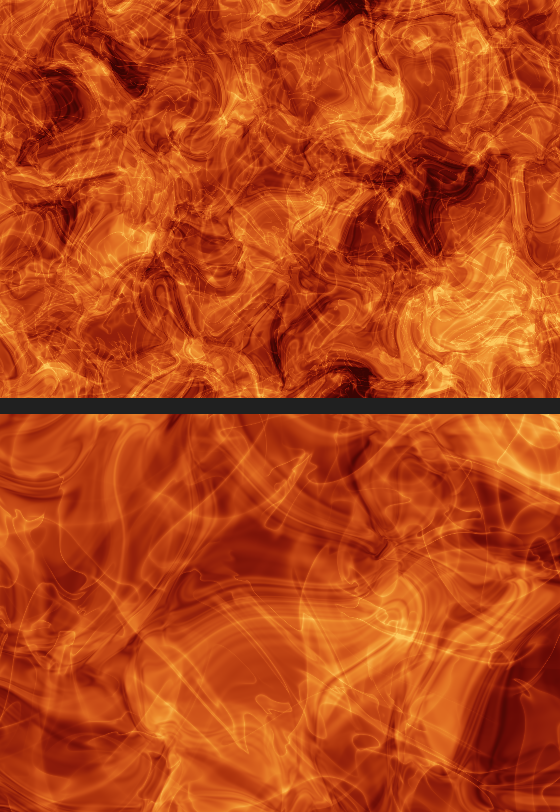
Top: the whole. Bottom: its middle third, enlarged.
This texture is drawn by a Shadertoy shader. Its source:

```glsl
// Seamless wall of fire: dark red hollows, orange billows and thin curling flame filaments.

const float TAU = 6.2831853;
const ivec2 TILE = ivec2(7, 5);          // base lattice, nearly square cells
const ivec2 BROAD_TILE = ivec2(4, 3);    // lattice of the large hot and dark areas
const float BROAD_HEAT = 0.62;
const float MEDIUM_HEAT = 0.42;
const float BILLOW_HEAT = 0.36;
const float BILLOW_FADE = 0.78;
const float SWIRL = 0.19;                // bend of the flow, in cells
const int FILAMENT_LAYERS = 4;
const float FILAMENT_HEAT = 1.1;
const float FILAMENT_MEAN = 0.45;
const float SHARP_SIDE = 7.0;            // falloff across the crisp edge of a flame
const float SOFT_SIDE = 2.2;             // falloff into its glowing sheet
const float HOLLOW_BOOST = 0.35;         // filaments stand out in dark areas

// Fire colours and the heat at which each is reached
const int STOPS = 8;
const float HEAT[STOPS] = float[](-2.7, -1.88, -1.17, -0.55, 0.13, 0.9, 1.75, 2.9);
const vec3 FIRE[STOPS] = vec3[](
    vec3(0.23, 0.02, 0.01), vec3(0.41, 0.04, 0.02),
    vec3(0.56, 0.11, 0.04), vec3(0.68, 0.20, 0.05),
    vec3(0.78, 0.29, 0.09), vec3(0.87, 0.41, 0.13),
    vec3(0.93, 0.55, 0.18), vec3(0.99, 0.78, 0.36));

float hash(ivec2 cell, int seed) {
    uint h = uint(cell.x) * 1597u + uint(cell.y) * 51749u + uint(seed) * 7919u;
    h = (h ^ (h >> 15)) * 73244475u;
    h = (h ^ (h >> 13)) * 73244475u;
    h ^= h >> 16;
    return float(h & 65535u) / 65536.0;
}

// Slope of one lattice corner; the lattice wraps after 'cells'
float corner(ivec2 cell, vec2 offset, ivec2 cells, int seed) {
    float angle = TAU * hash((cell + 8 * cells) % cells, seed);
    return dot(vec2(cos(angle), sin(angle)), offset);
}

// Wrapping gradient noise with a spread of about one
float noise(vec2 uv, ivec2 cells, int seed) {
    vec2 p = uv * vec2(cells);
    ivec2 i = ivec2(floor(p));
    vec2 f = fract(p);
    vec2 s = f * f * f * (f * (f * 6.0 - 15.0) + 10.0);
    float low = mix(corner(i, f, cells, seed),
                    corner(i + ivec2(1, 0), f - vec2(1, 0), cells, seed), s.x);
    float high = mix(corner(i + ivec2(0, 1), f - vec2(0, 1), cells, seed),
                     corner(i + ivec2(1, 1), f - vec2(1, 1), cells, seed), s.x);
    return 4.7 * mix(low, high, s.y);
}

// Turbulent flow: bend the plane at ever finer scales
vec2 swirl(vec2 uv, int seed) {
    for (int k = 0; k < 4; k++) {
        ivec2 cells = TILE * (1 << k);
        vec2 bend = vec2(noise(uv, cells, seed + k), noise(uv, cells, seed + k + 10));
        uv += SWIRL * bend / vec2(cells);
    }
    return uv;
}

// Soft clouds of flame
float billows(vec2 uv) {
    float sum = 0.0, amount = BILLOW_HEAT;
    for (int k = 1; k <= 4; k++) {
        sum += amount * noise(uv, TILE * (1 << k), 40 + k);
        amount *= BILLOW_FADE;
    }
    return sum;
}

// Curling sheets, each with one crisp and one glowing side
float filaments(vec2 uv) {
    float sum = 0.0;
    for (int k = 0; k < FILAMENT_LAYERS; k++) {
        int seed = 100 + 30 * k;
        vec2 flow = swirl(uv, seed);
        float n = noise(flow, TILE * (k + 1), seed + 20);
        float mask = smoothstep(-1.0, 1.0, noise(flow, TILE * 2, seed + 21));
        sum += mask * exp(-max(n * SHARP_SIDE, -n * SOFT_SIDE));
    }
    return FILAMENT_HEAT * sum - FILAMENT_MEAN;
}

vec3 fireColour(float heat) {
    vec3 colour = FIRE[0];
    for (int k = 1; k < STOPS; k++) {
        float t = clamp((heat - HEAT[k - 1]) / (HEAT[k] - HEAT[k - 1]), 0.0, 1.0);
        colour = mix(colour, FIRE[k], t);
    }
    return colour;
}

void mainImage(out vec4 fragColor, in vec2 fragCoord) {
    vec2 uv = fragCoord / iResolution.xy;
    vec2 flow = swirl(uv, 60);
    float broad = BROAD_HEAT * noise(flow, BROAD_TILE, 1)
                + MEDIUM_HEAT * noise(flow, TILE, 2);
    float boost = 1.0 + HOLLOW_BOOST * clamp(-broad, 0.0, 1.5);
    float heat = broad + billows(flow) + boost * filaments(uv);
    fragColor = vec4(fireColour(heat), 1.0);
}
```
